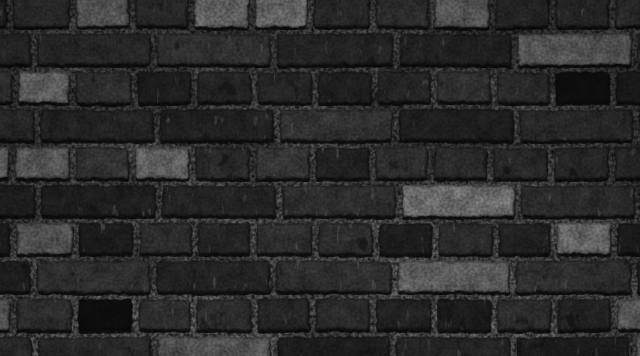
A Shadertoy shader for this texture:

```glsl
const float COURSE_HEIGHT = 0.1064;
const float TOP_JOINT = 0.915;
const float STRETCHER_LENGTH = 0.337;
const float STRETCHER_START = 0.101;
const float HEADER_START = 0.036;
const float JOINT_WIDTH = 0.021;
const float JOINT_JITTER = 0.009;
const float CORNER_RADIUS = 0.006;
const float EDGE_ROUGHNESS = 0.0035;
const float SHADOW_DROP = 0.008;
const float PALE_SHARE = 0.13;
const float SOOT_SHARE = 0.035;
const float BRICK_DARK = 0.105;
const float BRICK_LIGHT = 0.19;
const float PALE_BRICK = 0.37;
const float SOOT_BRICK = 0.055;
const float MORTAR_TONE = 0.205;
const float SHADOW_TONE = 0.025;
const float SMEAR_TONE = 0.33;

float hash(vec2 p) {
    vec3 q = fract(vec3(p.xyx) * 0.1031);
    q += dot(q, q.yzx + 33.33);
    return fract((q.x + q.y) * q.z);
}

vec2 gradientAt(vec2 cell) {
    float angle = 6.2832 * hash(cell + 71.0);
    return vec2(cos(angle), sin(angle));
}

float gradientNoise(vec2 p) {
    vec2 i = floor(p), f = p - i;
    vec2 u = f * f * f * (f * (f * 6.0 - 15.0) + 10.0);
    vec2 e = vec2(0.0, 1.0);
    float low = mix(dot(gradientAt(i), f),
                    dot(gradientAt(i + e.yx), f - e.yx), u.x);
    float high = mix(dot(gradientAt(i + e), f - e),
                     dot(gradientAt(i + 1.0), f - 1.0), u.x);
    return 1.4 * mix(low, high, u.y);
}

float fbm(vec2 p) {
    float sum = 0.0, weight = 0.55;
    for (int i = 0; i < 4; i++) {
        sum += weight * gradientNoise(p);
        p = p * 2.03 + 17.3;
        weight *= 0.5;
    }
    return sum;
}

float roundedBox(vec2 p, vec2 halfSize) {
    vec2 d = abs(p) - halfSize + CORNER_RADIUS;
    return length(max(d, 0.0)) + min(max(d.x, d.y), 0.0) - CORNER_RADIUS;
}

float brickTone(vec2 p, vec2 id, float edge) {
    float kind = hash(id + 13.0);
    float pale = step(kind, PALE_SHARE);
    float soot = step(1.0 - SOOT_SHARE, kind);
    float tone = mix(BRICK_DARK, BRICK_LIGHT, hash(id + 29.0));
    tone = mix(tone, PALE_BRICK * (0.85 + 0.25 * hash(id + 41.0)), pale);
    tone = mix(tone, SOOT_BRICK, soot);

    // Mottled clay, fine grit and darker rims
    vec2 q = p + id * 3.7;
    tone *= 1.0 + 0.38 * fbm(q * 22.0) + 0.22 * gradientNoise(q * 120.0);
    tone *= mix(0.72, 1.0, smoothstep(0.0, 0.009, -edge));

    // Vertical mortar smears and soot stains
    float amount = (1.0 - soot) * (1.0 - 0.7 * pale);
    float smear = smoothstep(0.3, 0.62, fbm(q * vec2(48.0, 15.0)));
    tone = mix(tone, SMEAR_TONE, 0.6 * smear * amount);
    float stain = smoothstep(0.3, 0.55, fbm(q * vec2(17.0, 13.0) + 50.0));
    return mix(tone, SOOT_BRICK, 0.65 * stain * (1.0 - 0.75 * pale));
}

float mortarTone(vec2 p) {
    float grain = gradientNoise(p * 95.0) + 0.6 * gradientNoise(p * 175.0);
    float wash = 1.0 + 0.5 * fbm(p * vec2(3.0, 6.0));
    float lower = mix(1.2, 0.9, smoothstep(0.05, 0.6, p.y));
    return MORTAR_TONE * wash * lower * max(0.2, 1.0 + 0.65 * grain);
}

void mainImage(out vec4 fragColor, in vec2 fragCoord) {
    vec2 p = fragCoord / iResolution.y;
    float soft = 1.2 / iResolution.y;

    // Alternating courses of headers and stretchers
    vec2 wall = p;
    wall.y += 0.003 * gradientNoise(p * vec2(3.0, 5.0));
    float row = floor((wall.y - TOP_JOINT) / COURSE_HEIGHT);
    bool header = mod(row, 2.0) < 0.5;
    float brickLength = STRETCHER_LENGTH * (header ? 0.5 : 1.0);
    float start = header ? HEADER_START : STRETCHER_START;
    start += 0.016 * (hash(vec2(row, 5.0)) - 0.5);
    vec2 id = vec2(floor((wall.x - start) / brickLength), row);

    // Brick outline with uneven joints
    float left = JOINT_JITTER * (hash(id) - 0.5);
    float right = brickLength + JOINT_JITTER * (hash(id + vec2(1.0, 0.0)) - 0.5);
    vec2 local = wall - vec2(start + id.x * brickLength, TOP_JOINT + row * COURSE_HEIGHT);
    local -= 0.5 * vec2(left + right, COURSE_HEIGHT);
    vec2 halfSize = 0.5 * (vec2(right - left, COURSE_HEIGHT) - JOINT_WIDTH);
    float rough = EDGE_ROUGHNESS * (gradientNoise(p * 32.0) + 0.7 * gradientNoise(p * 85.0));
    float edge = roundedBox(local, halfSize) + rough;
    float shadowEdge = roundedBox(local + vec2(-0.001, SHADOW_DROP), halfSize) + rough;

    // Mortar, shadow under each brick, then the brick face
    float tone = mortarTone(p);
    tone = mix(tone, SHADOW_TONE, 0.88 * (1.0 - smoothstep(-0.002, 0.002 + soft, shadowEdge)));
    tone = mix(tone, brickTone(p, id, edge), 1.0 - smoothstep(-soft, soft, edge));

    // Light falloff toward the corners
    vec2 fromCentre = fragCoord / iResolution.xy - 0.5;
    tone *= 1.1 - 0.6 * dot(fromCentre, fromCentre);
    fragColor = vec4(vec3(clamp(tone, 0.0, 1.0)), 1.0);
}
```
